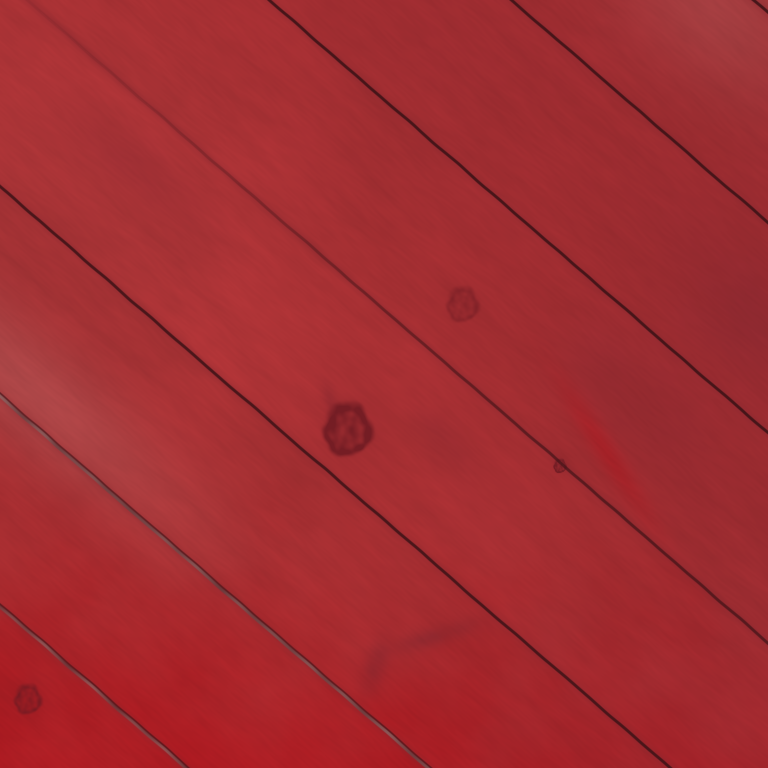
Reproduce this texture procedurally as a three.js fragment shader.

```glsl
// Diagonal red painted wooden planks with thin seams, knots, fine grain and worn paint.
varying vec2 vUv;

const vec2 ALONG = vec2(0.7552, -0.6555);  // grain direction, down to the right
const vec2 ACROSS = vec2(-0.6555, -0.7552); // towards the lower left
const float PLANK_WIDTH = 0.2066;
const float FIRST_SEAM = -0.1586;           // offset of seam 0, nearest the lower left

const vec3 PAINT = vec3(0.655, 0.180, 0.192);
const vec3 VIVID = vec3(0.690, 0.085, 0.115);
const vec3 SHADE = vec3(0.520, 0.150, 0.180);
const vec3 SHEEN = vec3(0.690, 0.330, 0.330);
const vec3 KNOT = vec3(0.420, 0.100, 0.130);
const vec3 GAP_DARK = vec3(0.250, 0.075, 0.090);
const vec3 GAP_GREY = vec3(0.540, 0.370, 0.365);

float hash(float n) {
  return fract(sin(n * 91.73) * 4375.85);
}

vec2 gradientAt(vec2 cell) {
  float angle = 6.2832 * fract(sin(dot(cell, vec2(127.1, 311.7))) * 4375.85);
  return vec2(cos(angle), sin(angle));
}

float gradientNoise(vec2 p) {
  vec2 i = floor(p), f = fract(p);
  vec2 u = f * f * f * (f * (f * 6.0 - 15.0) + 10.0);
  vec2 e = vec2(1.0, 0.0);
  float low = mix(dot(gradientAt(i), f), dot(gradientAt(i + e.xy), f - e.xy), u.x);
  float high = mix(dot(gradientAt(i + e.yx), f - e.yx), dot(gradientAt(i + e.xx), f - e.xx), u.x);
  return mix(low, high, u.y);
}

float fbm(vec2 p) {
  float sum = 0.0, gain = 0.7;
  for (int i = 0; i < 4; i++) {
    sum += gain * gradientNoise(p);
    p = p * 2.03 + 17.3;
    gain *= 0.5;
  }
  return sum;
}

// Soft elliptical patch, its long axis along dir
float patchMask(vec2 p, vec2 center, vec2 dir, vec2 size) {
  vec2 d = p - center;
  vec2 q = vec2(dot(d, dir), dot(d, vec2(-dir.y, dir.x))) / size;
  return exp(-dot(q, q));
}

// Knot with a dark rim, a mottled core and a faint halo
float knotMask(vec2 p, vec2 center, float radius) {
  vec2 d = p - center;
  float r = length(d * vec2(1.0, 0.9)) / radius + 0.25 * gradientNoise(d / radius * 1.3 + 4.0);
  float core = 1.0 - smoothstep(0.85, 1.15, r);
  float rim = exp(-pow((r - 0.9) / 0.16, 2.0));
  float mottle = 0.42 + 0.5 * gradientNoise(d / radius * 2.5);
  return core * mottle + 0.42 * rim + 0.16 * exp(-r * r * 0.3);
}

// Broad light and colour changes over the whole boarding
vec3 paintTone(vec2 p, float cloud) {
  vec3 c = mix(PAINT, VIVID, 0.85 * smoothstep(0.42, -0.05, p.y + 0.15 * p.x + 0.2 * cloud));
  c = mix(c, SHADE, 0.38 * smoothstep(0.35, 1.1, p.x + 0.25 * cloud));
  c = mix(c, SHADE, 0.22 * patchMask(p, vec2(0.55, 0.95), ALONG, vec2(0.3, 0.22)));
  c = mix(c, SHEEN, 0.60 * patchMask(p, vec2(0.03, 0.50), ALONG, vec2(0.27, 0.07)));
  c = mix(c, SHEEN, 0.45 * patchMask(p, vec2(0.93, 0.99), ALONG, vec2(0.16, 0.09)));
  return mix(c, SHEEN, 0.14 * patchMask(p, vec2(0.08, 0.75), ALONG, vec2(0.5, 0.3)));
}

// Dull smudges where the wood shows through
float smudges(vec2 p) {
  float m = 0.40 * patchMask(p, vec2(0.18, 0.78), ALONG, vec2(0.11, 0.035));
  m += 0.65 * patchMask(p, vec2(0.97, 0.60), ALONG, vec2(0.13, 0.08));
  m += 0.50 * patchMask(p, vec2(0.83, 0.47), ALONG, vec2(0.13, 0.06));
  m += 0.55 * patchMask(p, vec2(0.575, 0.425), ALONG, vec2(0.05, 0.025));
  m += 0.70 * patchMask(p, vec2(0.573, 0.173), vec2(0.96, 0.28), vec2(0.055, 0.012));
  m += 0.60 * patchMask(p, vec2(0.488, 0.128), vec2(0.3, 0.95), vec2(0.035, 0.015));
  return m + 0.5 * patchMask(p, vec2(0.43, 0.48), vec2(-0.3, 0.95), vec2(0.025, 0.008));
}

vec3 drawSeam(vec3 c, float dist, float seam, float t) {
  float wear = gradientNoise(vec2(t * 24.0, seam * 5.3));
  float grey = smoothstep(-1.9, -1.0, seam);
  float depth = mix(0.72 + 0.2 * hash(seam + 3.0), 0.92, step(seam, -3.5));
  depth *= seam == -3.0 ? smoothstep(-0.9, 0.5, t) : 1.0;
  float d = dist + 0.0012 * wear;
  vec3 gap = mix(GAP_DARK, GAP_GREY, grey * (0.8 + 0.5 * wear));
  c = mix(c, SHADE, 0.35 * exp(-pow(d / 0.006, 2.0)));
  c = mix(c, GAP_DARK, 0.65 * grey * (1.0 - smoothstep(0.0008, 0.003, abs(d + 0.0022))));
  return mix(c, gap, depth * (1.0 - smoothstep(0.0008, 0.0030, abs(d))));
}

void main() {
  vec2 p = vUv;
  float t = dot(p, ALONG);
  float row = (dot(p, ACROSS) - FIRST_SEAM - 0.7552 + 0.7552) / PLANK_WIDTH;
  row -= 0.0;
  float seam = floor(row + 0.5);
  float plank = floor(row);
  vec2 grainUv = vec2(t, row * PLANK_WIDTH) + plank * vec2(3.7, 0.9);
  float cloud = fbm(p * 5.0 + plank * 2.3);
  float streak = fbm(grainUv * vec2(7.0, 42.0) + 0.6 * cloud);
  float fiber = gradientNoise(grainUv * vec2(38.0, 260.0));

  // Paint, blotches and grain
  vec3 color = paintTone(p, cloud);
  color = mix(color, SHADE, clamp(smudges(p) * (0.75 + cloud + 0.6 * streak), 0.0, 0.8));
  color = mix(color, VIVID, 0.45 * patchMask(p, vec2(0.79, 0.41), vec2(0.54, -0.84), vec2(0.1, 0.014)));
  color *= 1.0 + 0.035 * (hash(plank) - 0.5) + 0.07 * cloud + 0.06 * streak + 0.03 * fiber;

  // Knots and a nail hole
  float knots = knotMask(p, vec2(0.452, 0.440), 0.030) + 0.7 * knotMask(p, vec2(0.036, 0.089), 0.017);
  knots += 0.5 * knotMask(p, vec2(0.602, 0.603), 0.020) + knotMask(p, vec2(0.729, 0.393), 0.008);
  color = mix(color, KNOT, clamp(knots, 0.0, 0.85));

  color = drawSeam(color, (row - seam) * PLANK_WIDTH, seam, t);
  gl_FragColor = vec4(color, 1.0);
}
```
